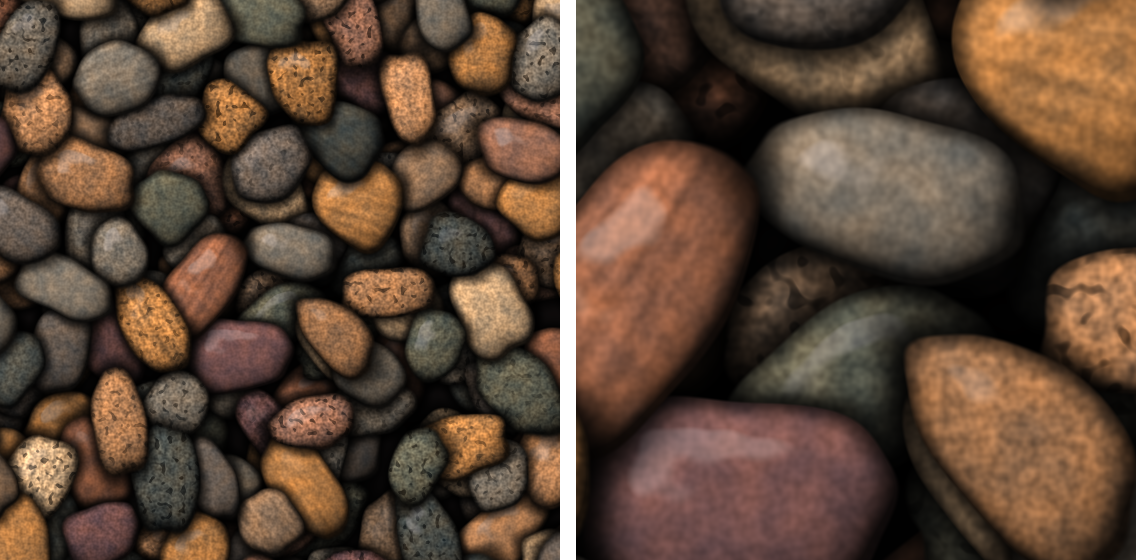
Left: the whole. Right: its middle third, enlarged.
This texture is drawn by a Shadertoy shader. Its source:

```glsl
const float TAU = 6.28318;
const int LAYERS = 3;
const float CELLS = 7.1;            // stones across the canvas, per layer
const float JITTER = 0.5;
const float RADIUS = 0.067;
const float MAX_STRETCH = 1.85;
const float EGG = 0.45;
const float WOBBLE = 0.16;
const float SHADOW = 0.16;
const float SHADOW_REACH = 0.024;
const float AMBIENT = 0.2;
const float DIFFUSE = 0.9;
const float GLOSS = 0.3;
const float GRAIN = 0.3;
const vec3 LIGHT = vec3(-0.28, 0.45, 0.85);
const vec3 GAP_COLOR = vec3(0.05, 0.04, 0.04);
const vec3 GLOSS_COLOR = vec3(0.86, 0.83, 0.84);
const int STONE_KINDS = 11;
const vec3 STONES[STONE_KINDS] = vec3[](
    vec3(0.74, 0.52, 0.35),   // tan
    vec3(0.68, 0.47, 0.37),   // pink brown
    vec3(0.58, 0.37, 0.27),   // rust
    vec3(0.72, 0.49, 0.28),   // ochre
    vec3(0.79, 0.64, 0.48),   // sand
    vec3(0.55, 0.43, 0.33),   // umber
    vec3(0.50, 0.45, 0.39),   // warm grey
    vec3(0.41, 0.40, 0.33),   // olive grey
    vec3(0.31, 0.31, 0.28),   // slate
    vec3(0.42, 0.37, 0.33),   // brown grey
    vec3(0.42, 0.29, 0.28));  // plum

vec3 hash3(vec2 p) {
    vec3 q = fract(p.xyx * vec3(0.1031, 0.1030, 0.0973));
    q += dot(q, q.yxz + 33.33);
    return fract((q.xxy + q.yzz) * q.zyx);
}

mat2 rotation(float a) {
    return mat2(cos(a), sin(a), -sin(a), cos(a));
}

float cornerSlope(vec2 cell, vec2 f, vec2 corner) {
    float a = TAU * hash3(cell + corner).x;
    return dot(vec2(cos(a), sin(a)), f - corner);
}

float gradientNoise(vec2 p) {
    vec2 cell = floor(p), f = p - cell;
    vec2 u = f * f * f * (f * (f * 6.0 - 15.0) + 10.0);
    float low = mix(cornerSlope(cell, f, vec2(0, 0)), cornerSlope(cell, f, vec2(1, 0)), u.x);
    float high = mix(cornerSlope(cell, f, vec2(0, 1)), cornerSlope(cell, f, vec2(1, 1)), u.x);
    return 1.4 * mix(low, high, u.y);
}

// Mineral surface: mottling, streaks, grain and pits
vec3 stoneColor(vec2 p, vec2 q, vec2 seed, vec3 pick) {
    vec3 base = STONES[int(pick.x * float(STONE_KINDS))] * mix(0.88, 1.14, pick.y);
    vec2 s = p + seed * 3.7;
    float rough = hash3(seed + 91.0).x;
    float mottle = gradientNoise(s * 28.0) + 0.6 * gradientNoise(s * 60.0);
    float streak = gradientNoise(vec2(q.x * 1.3 + 0.4 * mottle, q.y * 7.0) + seed);
    float grain = gradientNoise(s * 115.0) + 0.8 * gradientNoise(s * 210.0);
    float pits = smoothstep(0.25, 0.55, gradientNoise(s * 85.0));
    base *= 1.0 + 0.13 * mottle + 0.2 * streak * smoothstep(0.5, 0.9, pick.z);
    base *= 1.0 + GRAIN * mix(0.35, 1.0, rough) * grain;
    base *= 1.0 - 0.5 * pits * smoothstep(0.45, 0.95, rough);
    return base + vec3(0.03, 0.0, -0.025) * mottle;
}

void paintStone(inout vec3 color, vec2 offset, vec2 seed, float depthTint) {
    vec3 form = hash3(seed + 11.0), build = hash3(seed + 43.0), pick = hash3(seed + 71.0);

    // Outline: a wobbly egg-like superellipse
    float stretch = sqrt(mix(1.05, MAX_STRETCH, form.y));
    vec2 axes = RADIUS * mix(0.82, 1.16, build.x) * vec2(stretch, 1.0 / stretch);
    mat2 turn = rotation(TAU * form.x);
    vec2 q = turn * offset / axes;
    if (dot(q, q) > 4.5) return;
    q.y *= 1.0 + EGG * (form.z - 0.5) * q.x;
    float power = mix(2.0, 2.8, build.y);
    vec2 m = pow(abs(q) + 1e-4, vec2(power));
    float r = pow(m.x + m.y, 1.0 / power) + WOBBLE * gradientNoise(q * 1.1 + seed * 7.3);
    float edge = (r - 1.0) * axes.y * 1.1;

    // Contact shadow on whatever lies below
    color *= mix(SHADOW, 1.0, smoothstep(-0.005, SHADOW_REACH, edge));
    float blur = 1.2 / iResolution.y + 0.0006;
    float cover = 1.0 - smoothstep(-blur, blur, edge);
    if (cover <= 0.0) return;

    // Domed lighting with a dark rim and a wet sheen
    float steep = pow(clamp(r, 0.0, 0.98), 2.3);
    vec2 outward = normalize((q / axes) * turn + 1e-4);
    vec3 normal = vec3(outward * steep, sqrt(1.0 - steep * steep));
    normal.xy += 0.12 * gradientNoise(offset * 22.0 + seed);
    normal = normalize(normal);
    vec3 light = normalize(LIGHT);
    float shade = AMBIENT + DIFFUSE * max(dot(normal, light), 0.0);
    shade *= 1.0 - 0.45 * smoothstep(0.78, 1.0, r);
    float facing = dot(normal, normalize(light + vec3(0, 0, 1)));
    facing += 0.02 * gradientNoise(offset * 45.0 + seed);
    float sheen = smoothstep(0.972, 0.995, facing) * smoothstep(0.35, 0.9, build.z);

    vec3 stone = stoneColor(offset, q, seed, pick) * shade;
    stone = mix(stone, GLOSS_COLOR, GLOSS * sheen);
    color = mix(color, stone * depthTint, cover);
}

void mainImage(out vec4 fragColor, in vec2 fragCoord) {
    vec2 uv = fragCoord / iResolution.y;
    vec3 color = GAP_COLOR;
    // Stack the layers from the bottom up, each on its own turned grid
    for (int layer = 0; layer < LAYERS; layer++) {
        float level = float(layer);
        mat2 gridTurn = rotation(0.45 + 1.9 * level);
        vec2 grid = gridTurn * uv * CELLS + 17.3 * level + 40.0;
        float depthTint = mix(0.68, 1.0, level / float(LAYERS - 1));
        for (int j = -1; j <= 1; j++)
        for (int i = -1; i <= 1; i++) {
            vec2 cell = floor(grid) + vec2(i, j);
            vec2 seed = cell + 37.0 * level;
            vec2 center = cell + 0.5 + JITTER * (hash3(seed).xy - 0.5);
            paintStone(color, (grid - center) * gridTurn / CELLS, seed, depthTint);
        }
    }
    fragColor = vec4(clamp(color, 0.0, 1.0), 1.0);
}
```
